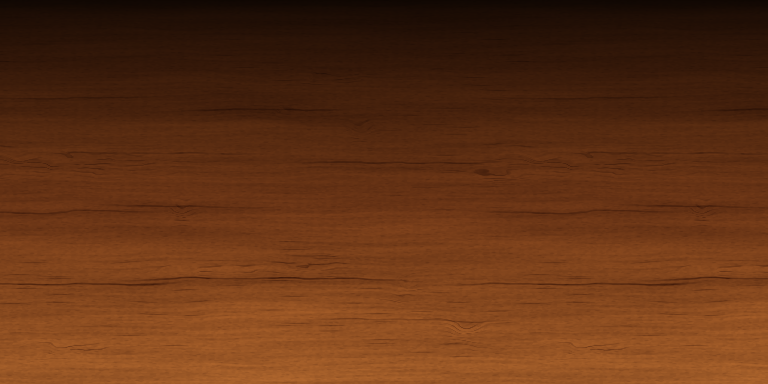
Give the GLSL for this texture, as a WebGL 2 fragment shader.

```glsl
#version 300 es
precision highp float;

uniform vec2 u_resolution;
out vec4 outColor;

// The boards repeat sideways; lengths are in canvas heights.
const float PERIOD = 1.354;
const float TURN = 6.28318 / PERIOD;

// Centre and radii of the swirling grain figures
const vec4 FIGURES[11] = vec4[11](
  vec4(0.22, 0.575, 0.27, 0.034), vec4(1.28, 0.545, 0.06, 0.020),
  vec4(0.83, 0.310, 0.08, 0.028), vec4(0.55, 0.297, 0.14, 0.018),
  vec4(1.055, 0.240, 0.03, 0.04), vec4(1.21, 0.140, 0.04, 0.045),
  vec4(0.94, 0.660, 0.03, 0.035), vec4(0.78, 0.710, 0.06, 0.015),
  vec4(0.47, 0.440, 0.03, 0.035), vec4(0.16, 0.090, 0.17, 0.022),
  vec4(0.86, 0.800, 0.16, 0.018));

// Centre, half length and depth of the dark seams
const vec4 SEAMS[9] = vec4[9](
  vec4(1.04, 0.575, 0.25, 0.34), vec4(0.16, 0.446, 0.22, 0.36),
  vec4(0.50, 0.462, 0.22, 0.24), vec4(0.15, 0.262, 0.30, 0.36),
  vec4(0.72, 0.272, 0.36, 0.40), vec4(1.04, 0.165, 0.25, 0.24),
  vec4(0.42, 0.604, 0.24, 0.26), vec4(0.68, 0.712, 0.20, 0.28),
  vec4(0.16, 0.748, 0.22, 0.22));

float hash(vec2 p) {
  return fract(sin(dot(p, vec2(127.1, 311.7))) * 43758.55);
}

float wrapX(float x) {
  return x - PERIOD * floor(x / PERIOD + 0.5);
}

float waves(vec2 p) {
  float sum = 0.0;
  for (float i = 1.0; i < 8.0; i++) {
    sum += sin(TURN * i * p.x + 4.7 * i * i + p.y * (7.0 + 5.0 * i)) / i;
  }
  return sum;
}

// Cellular noise: x is a soft blend of cell tones, y the nearest distance
vec2 cells(vec2 p, float columns, float rows) {
  vec2 g = p * vec2(columns / PERIOD, rows);
  vec2 base = floor(g);
  float tone = 0.0, weight = 0.0, nearest = 4.0;
  for (int j = -1; j <= 1; j++) {
    for (int i = -1; i <= 1; i++) {
      vec2 cell = base + vec2(i, j);
      vec2 id = vec2(mod(cell.x, columns), cell.y);
      vec2 site = cell + vec2(hash(id), hash(id + 37.3));
      float d = dot(g - site, g - site);
      float w = exp(-6.0 * d);
      tone += w * hash(id + 71.9);
      weight += w;
      nearest = min(nearest, d);
    }
  }
  return vec2(tone / weight - 0.5, sqrt(nearest));
}

void main() {
  vec2 p = gl_FragCoord.xy / u_resolution.y;
  float depth = 1.0 - p.y;

  // Bend the grain around each figure
  float figure = 0.0;
  float drift = 0.003 * waves(p);
  float level = p.y + drift;
  for (int i = 0; i < 11; i++) {
    vec4 f = FIGURES[i];
    vec2 d = vec2(wrapX(p.x - f.x), p.y - f.y) / f.zw;
    float mask = exp(-dot(d, d));
    figure += mask;
    level += 0.25 * f.w * mask;
  }
  figure = min(figure, 1.0);
  float swirl = cells(p, 22.0, 36.0).x;
  level += figure * (0.030 * swirl + 0.002 * waves(p * vec2(5.0, 3.0)));
  vec2 grain = vec2(p.x, level);

  // Broad bands, long fibres and a fine tooth
  float tone = 0.16 * cells(grain, 2.0, 14.0).x;
  tone += 0.08 * cells(grain + 3.1, 3.0, 45.0).x;
  tone += 0.09 * cells(grain + 7.7, 4.0, 120.0).x;
  tone += 0.08 * cells(grain + 1.9, 10.0, 230.0).x;
  tone += 0.09 * cells(p + 4.3, 170.0, 250.0).x;

  // Long dark streaks gathered in patches, and short pores
  float streak = cells(grain + 5.3, 4.0, 62.0).y;
  float pore = cells(grain + 9.1, 30.0, 110.0).y;
  float patches = smoothstep(-0.15, 0.25, cells(grain + 6.1, 4.0, 9.0).x);
  tone -= 0.20 * patches * (1.0 - smoothstep(0.02, 0.16, streak));
  tone -= 0.07 * (1.0 - smoothstep(0.05, 0.20, pore));

  // Thin, uneven contour lines inside the figures
  float rings = sin(level * 480.0 + 1.5 * waves(p * 2.0));
  float broken = smoothstep(-0.25, 0.2, cells(p + 2.7, 30.0, 50.0).x);
  tone += figure * (0.01 - 0.28 * broken * smoothstep(0.5, 1.0, rings));

  // Thin uneven seams with a soft shade below
  float jitter = 0.005 * cells(vec2(p.x, 0.5), 28.0, 1.0).x;
  float wear = 0.6 + 0.4 * smoothstep(-0.2, 0.15, cells(p, 19.0, 9.0).x);
  for (int i = 0; i < 9; i++) {
    vec4 s = SEAMS[i];
    float along = wrapX(p.x - s.x) / s.z;
    float across = p.y + drift + jitter - s.y;
    float fade = 1.0 - smoothstep(0.6, 1.3, abs(along));
    float line = 1.0 - smoothstep(0.0005, 0.0035, abs(across));
    float shade = exp(-pow((across + 0.008) / 0.011, 2.0));
    tone -= fade * s.w * (1.0 * wear * line + 0.15 * shade);
  }

  // Light falls off towards the top; the middle boards are redder
  float red = 0.078 + 0.79 * depth - 0.27 * depth * depth;
  red *= 1.0 - 0.25 * smoothstep(0.96, 1.0, p.y);
  float ruddy = exp(-pow((p.y - 0.47) / 0.12, 2.0));
  vec3 wood = red * vec3(1.0, 0.44 + 0.13 * depth, 0.15 + 0.10 * depth);
  wood *= 1.0 - ruddy * vec3(0.04, 0.07, 0.05);
  wood *= vec3(1.03) + tone * vec3(0.9, 1.1, 1.2);

  outColor = vec4(clamp(wood, 0.0, 1.0), 1.0);
}
```
